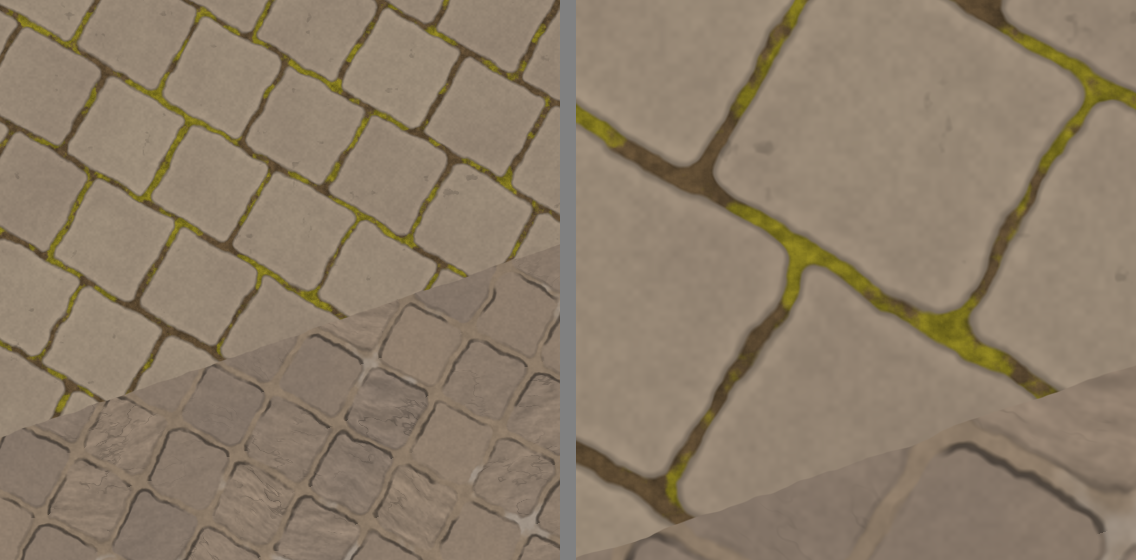
Left: the whole. Right: its middle third, enlarged.
Reproduce this texture procedurally as a Shadertoy shader.

```glsl
// Slanted mossy pavers in running bond, cut diagonally by a grid of rough small cobbles.
#define PAVER_SIZE 0.1732
#define PAVER_ANGLE 0.5236
#define ROW_SHIFT 0.439
#define PAVER_GAP 0.022
#define COBBLE_SIZE 0.1302
#define COBBLE_ANGLE 0.4887
#define COBBLE_GAP 0.042
#define MOSS_AMOUNT 0.52
#define ROUGHNESS 1.0
#define GRAIN 0.045

const vec3 PAVER_LIGHT = vec3(0.605, 0.545, 0.470);
const vec3 PAVER_DARK = vec3(0.555, 0.493, 0.430);
const vec3 SOIL = vec3(0.350, 0.280, 0.190);
const vec3 MOSS = vec3(0.490, 0.450, 0.120);
const vec3 COBBLE_WARM = vec3(0.565, 0.495, 0.425);
const vec3 COBBLE_GREY = vec3(0.495, 0.440, 0.395);
const vec3 MORTAR = vec3(0.545, 0.475, 0.400);
const vec3 LIME = vec3(0.650, 0.610, 0.570);

float hash(vec2 p) {
    return fract(sin(dot(p, vec2(127.1, 311.7))) * 43758.5);
}

float noise(vec2 p) {
    vec2 i = floor(p), f = fract(p);
    f = f * f * (3.0 - 2.0 * f);
    return mix(mix(hash(i), hash(i + vec2(1, 0)), f.x),
               mix(hash(i + vec2(0, 1)), hash(i + vec2(1, 1)), f.x), f.y);
}

float fbm(vec2 p) {
    float sum = 0.0, amp = 0.533;
    for (int i = 0; i < 4; i++) {
        sum += amp * noise(p);
        p = p * 2.03 + 17.3;
        amp *= 0.5;
    }
    return sum;
}

vec2 turn(vec2 p, float a) {
    return vec2(cos(a) * p.x + sin(a) * p.y, cos(a) * p.y - sin(a) * p.x);
}

// Uneven shift that makes straight edges ragged
vec2 ragged(vec2 p) {
    return vec2(fbm(p), fbm(p + 41.7)) - 0.5;
}

// Signed distance to a rounded stone inside its unit cell
float stoneDistance(vec2 local, vec2 id, float gap, float corner) {
    vec2 halfSize = 0.5 - gap - 0.018 * vec2(hash(id + 3.1), hash(id + 8.7));
    vec2 d = abs(local) - halfSize + corner;
    return length(max(d, 0.0)) + min(max(d.x, d.y), 0.0) - corner;
}

vec3 paverColor(vec2 p, float pixel) {
    vec2 q = turn(p, PAVER_ANGLE) / PAVER_SIZE - vec2(0.0, 0.053);
    q += 0.075 * ragged(q * 5.0) + 0.03 * ragged(q * 1.3);
    q.x -= ROW_SHIFT * (floor(q.y) + 3.0);
    vec2 id = floor(q), local = fract(q) - 0.5;
    float d = stoneDistance(local, id, PAVER_GAP, 0.075);
    float aa = pixel / PAVER_SIZE;

    // Stone face: soft stains, small pits, worn rim
    float tone = 0.55 * hash(id) + 0.9 * (fbm(p * 12.0) - 0.3);
    vec3 stone = mix(PAVER_LIGHT, PAVER_DARK, clamp(tone, 0.0, 1.0));
    stone *= 1.0 - 0.12 * smoothstep(0.77, 0.86, fbm(p * 38.0 + 5.0));
    stone *= 1.0 + 0.05 * smoothstep(-0.10, -0.03, d);
    stone *= 1.0 - 0.22 * smoothstep(-0.025, 0.0, d);

    // Joint: soil with clumps of moss
    float clump = fbm(p * 32.0) + 0.25 * (fbm(p * 110.0) - 0.5);
    float moss = smoothstep(MOSS_AMOUNT - 0.08, MOSS_AMOUNT + 0.1, clump);
    vec3 joint = mix(SOIL, MOSS, moss) * (0.72 + 0.56 * fbm(p * 150.0));
    joint *= 1.0 - 0.12 * smoothstep(0.02, 0.0, d);
    return mix(stone, joint, smoothstep(-aa, aa + 0.008, d));
}

vec3 cobbleColor(vec2 p, float pixel) {
    vec2 q = turn(p, COBBLE_ANGLE) / COBBLE_SIZE - vec2(0.81, 0.97);
    q += 0.11 * ragged(q * 4.0) + 0.05 * ragged(q * 1.4);
    vec2 id = floor(q), local = fract(q) - 0.5;
    float d = stoneDistance(local, id, COBBLE_GAP, 0.13);
    float aa = pixel / COBBLE_SIZE;

    // Split face: layers in a direction of their own, lit from one side
    float rough = ROUGHNESS * smoothstep(0.2, 0.8, hash(id + 21.0));
    vec2 layer = turn(local, 1.2 * hash(id + 5.0) - 0.9) * vec2(2.2, 5.0) + id * 13.7;
    float height = fbm(layer);
    float relief = height - fbm(layer + vec2(0.12, 0.22));
    float crack = 1.0 - smoothstep(0.0, 0.025 + aa, abs(height - 0.47));
    vec3 stone = mix(COBBLE_WARM, COBBLE_GREY, 0.75 * hash(id) + 0.5 * (fbm(p * 16.0) - 0.4));
    stone *= 1.0 + rough * (0.55 * relief - 0.16 * crack * smoothstep(0.4, 0.65, fbm(p * 20.0)));

    // Sandy joint, pale lime spots and broken dark crevices
    vec3 joint = MORTAR * (0.90 + 0.2 * fbm(p * 60.0));
    joint = mix(joint, LIME, 0.7 * smoothstep(0.62, 0.75, fbm(p * 13.0 + 9.0)));
    vec3 color = mix(stone, joint, smoothstep(-aa, aa + 0.015, d));
    float side = 0.65 + 0.35 * sign(-local.x - local.y);
    float crevice = (1.0 - smoothstep(0.004, 0.028 + aa, abs(d))) * side;
    return color * (1.0 - 0.42 * crevice * smoothstep(0.28, 0.62, fbm(p * 24.0 + 3.0)));
}

void mainImage(out vec4 fragColor, in vec2 fragCoord) {
    float pixel = 1.0 / iResolution.y;
    vec2 p = fragCoord * pixel;
    p.y = 1.0 - p.y;

    // Diagonal seam between the two pavings
    float seam = p.y - 0.781 + 0.345 * p.x + 0.008 * (fbm(p * 30.0) - 0.5);
    vec3 color = mix(paverColor(p, pixel), cobbleColor(p, pixel), smoothstep(-pixel, pixel, seam));

    // Fine grain
    color *= 1.0 + GRAIN * (noise(p * 260.0) + noise(p * 130.0) - 1.0);
    fragColor = vec4(color, 1.0);
}
```
